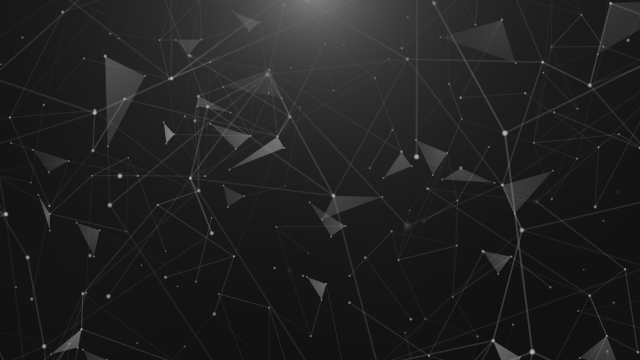
A Shadertoy shader for this background:

```glsl
// Dark monochrome network of linked points and glassy triangles under a soft overhead glow
#define LAYERS 4
#define BASE_TONE 0.064
#define GLOW_CORE 0.38
#define GLOW_WIDE 0.115
#define NEAR_CELL 0.42
#define CELL_SHRINK 0.66
#define LINK_CHANCE 0.50
#define NODE_CHANCE 0.74
#define FACET_CHANCE 0.17
#define LINK_ALPHA 0.30
#define DOT_RADIUS 0.0098

const vec3 INK = vec3(0.82);

vec2 hash2(vec2 p) {
    vec3 q = fract(p.xyx * vec3(0.1031, 0.1030, 0.0973));
    q += dot(q, q.yzx + 33.33);
    return fract((q.xx + q.yz) * q.zy);
}

float gradientDot(vec2 cell, vec2 f, vec2 corner) {
    float angle = 6.2832 * hash2(cell + corner).x;
    return dot(vec2(cos(angle), sin(angle)), f - corner);
}

float gradientNoise(vec2 p) {
    vec2 i = floor(p), f = fract(p);
    vec2 u = f * f * f * (f * (f * 6.0 - 15.0) + 10.0);
    return mix(mix(gradientDot(i, f, vec2(0, 0)), gradientDot(i, f, vec2(1, 0)), u.x),
               mix(gradientDot(i, f, vec2(0, 1)), gradientDot(i, f, vec2(1, 1)), u.x), u.y);
}

// Jittered point of a cell, kept off the cell border
vec2 node(vec2 cell, float seed) {
    return cell + 0.08 + 0.84 * hash2(cell + seed);
}

bool alive(vec2 cell, float seed) {
    return hash2(cell + seed + 51.7).x < NODE_CHANCE;
}

float segmentDist(vec2 p, vec2 a, vec2 b) {
    vec2 ap = p - a, ab = b - a;
    return length(ap - ab * clamp(dot(ap, ab) / dot(ab, ab), 0.0, 1.0));
}

float cross2(vec2 a, vec2 b) { return a.x * b.y - a.y * b.x; }

float edgeSide(vec2 p, vec2 a, vec2 b) {
    return cross2(b - a, p - a) / max(length(b - a), 1e-4);
}

// Positive inside the triangle
float triangleDepth(vec2 p, vec2 a, vec2 b, vec2 c) {
    float turn = sign(cross2(b - a, c - a));
    return min(turn * edgeSide(p, a, b), min(turn * edgeSide(p, b, c), turn * edgeSide(p, c, a)));
}

// Opacity of one depth layer; nearness runs from 1 (front) to 0 (back)
float network(vec2 p, float size, float nearness, float seed, float px) {
    const vec2 steps[6] = vec2[6](vec2(1, 0), vec2(0, 1), vec2(1, 1),
                                  vec2(1, -1), vec2(2, 1), vec2(1, -2));
    vec2 q = p / size, home = floor(q);
    float width = max(px, 0.0022) + 0.0018 * nearness;
    float clear = 1.0;

    for (int y = -1; y <= 2; y++)
    for (int x = -2; x <= 0; x++) {
        vec2 cell = home + vec2(x, y);
        if (!alive(cell, seed)) continue;
        vec2 a = node(cell, seed);
        float density = clamp(0.75 + 2.0 * gradientNoise(cell * size * 2.3 + seed), 0.1, 1.5);

        // Links to neighbouring points, fainter when long
        for (int k = 0; k < 6; k++) {
            vec2 other = cell + steps[k];
            vec2 pick = hash2(cell + steps[k] * 17.3 + seed + 9.1);
            float chance = LINK_CHANCE * density * (k < 4 ? 1.0 : 0.7);
            if (pick.x > chance || !alive(other, seed)) continue;
            vec2 b = node(other, seed);
            float d = segmentDist(q, a, b) * size;
            float fade = mix(1.0, 0.4, min(length(b - a) / 2.2, 1.0)) * mix(0.3, 1.1, pick.y * pick.y);
            float alpha = LINK_ALPHA * mix(0.6, 1.15, nearness) * fade;
            clear *= 1.0 - alpha * (1.0 - smoothstep(0.15 * width, width, d));
        }

        // Occasional small facet, from broad and dim to thin and bright
        vec2 look = hash2(cell + seed + 77.3);
        if (nearness < 0.9 && look.x < FACET_CHANCE * density) {
            vec2 b = mix(a, node(cell + vec2(1, 0), seed), mix(0.4, 0.65, fract(look.y * 7.0)));
            vec2 c = mix(a, node(cell + vec2(0, 1), seed), mix(0.14, 0.6, look.y));
            float inside = smoothstep(-0.5 * px, 0.8 * px, triangleDepth(q, a, b, c) * size);
            float shade = mix(1.15, 0.6, clamp(length(q - a) * 1.6, 0.0, 1.0));
            float thin = 1.0 - look.y;
            clear *= 1.0 - inside * shade * (0.14 + 0.55 * thin * thin);
            float corner = min(length(q - b), length(q - c)) * size;
            clear *= 1.0 - 0.4 * (1.0 - smoothstep(0.001, 0.0035 + 0.3 * px, corner));
        }
    }

    // Glowing dot at the point of this cell
    if (alive(home, seed)) {
        vec2 look = hash2(home + seed + 23.9);
        float radius = DOT_RADIUS * mix(0.42, 1.0, nearness) * mix(0.6, 1.1, look.x);
        float blur = look.y > 0.95 ? 2.2 : 1.0;
        float d = length(q - node(home, seed)) * size;
        float spot = 1.0 - smoothstep(0.3 * radius, radius * blur + 0.3 * px, d);
        clear *= 1.0 - spot * mix(0.36, 0.75, nearness) / (blur * blur);
    }
    return 1.0 - clear;
}

void mainImage(out vec4 fragColor, in vec2 fragCoord) {
    float px = 1.0 / iResolution.y;
    vec2 p = fragCoord * px;
    vec2 lamp = vec2(0.49 * iResolution.x * px, 1.03);
    // Backdrop lit from above the upper edge
    float r = length((p - lamp) * vec2(0.85, 1.0));
    float haze = 0.012 * gradientNoise(p * 2.0 + 4.0);
    vec3 color = vec3(BASE_TONE + GLOW_CORE * exp(-7.5 * r) + GLOW_WIDE * exp(-2.8 * r * r) + haze);
    // Network layers, back to front, sparse around the lamp
    float veil = mix(0.2, 1.0, smoothstep(0.08, 0.5, r));
    for (int i = LAYERS - 1; i >= 0; i--) {
        float depth = float(i), angle = 0.45 + 1.1 * depth;
        vec2 q = mat2(cos(angle), sin(angle), -sin(angle), cos(angle)) * p + 3.7 * depth;
        float size = NEAR_CELL * pow(CELL_SHRINK, depth);
        float nearness = 1.0 - depth / float(LAYERS - 1);
        color = mix(color, INK, veil * network(q, size, nearness, 13.0 + 31.0 * depth, px));
    }
    fragColor = vec4(color, 1.0);
}
```
